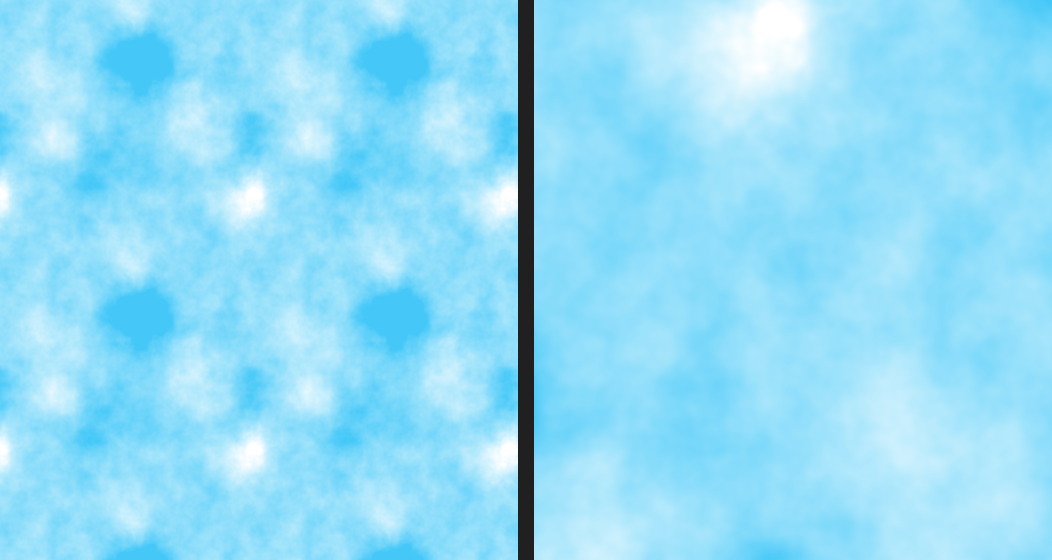
Left, the full canvas; right, a detail of the centre.
Write a Shadertoy shader that draws this texture.

```glsl
// Unit gradient for a lattice cell, wrapped so the noise tiles
vec2 latticeGradient(vec2 cell, float period) {
    cell = mod(cell, period);
    float angle = 6.2832 * fract(sin(dot(cell, vec2(127.1, 311.7)) + period) * 43758.55);
    return vec2(cos(angle), sin(angle));
}

float gradientNoise(vec2 p, float period) {
    p *= period;
    vec2 cell = floor(p), f = fract(p);
    vec2 u = f * f * f * (f * (f * 6.0 - 15.0) + 10.0);
    vec2 e = vec2(1, 0);
    float a = dot(latticeGradient(cell, period), f);
    float b = dot(latticeGradient(cell + e.xy, period), f - e.xy);
    float c = dot(latticeGradient(cell + e.yx, period), f - e.yx);
    float d = dot(latticeGradient(cell + e.xx, period), f - e.xx);
    return mix(mix(a, b, u.x), mix(c, d, u.x), u.y);
}

// Layered noise that repeats once per tile
float wisps(vec2 p, float period) {
    float sum = 0.0, amplitude = 1.0;
    for (int octave = 0; octave < 4; octave++) {
        sum += amplitude * gradientNoise(p, period);
        period *= 2.0;
        amplitude *= 0.6;
    }
    return sum;
}

// Soft elliptical spot, wrapped around the tile
float puff(vec2 p, vec2 center, vec2 radius) {
    vec2 d = p - center;
    d = (d - round(d)) / radius;
    return exp(-dot(d, d));
}

void mainImage(out vec4 fragColor, in vec2 fragCoord) {
    // Square tiles counted from the top left corner, y downwards
    vec2 p = vec2(fragCoord.x, iResolution.y - fragCoord.y) / iResolution.y * 2.194;

    // Ragged outlines
    vec2 q = p + 0.035 * vec2(wisps(p, 7.0), wisps(p + 0.37, 9.0));

    // Bright clouds
    float whiteness = 0.40 + 0.21 * wisps(p, 8.0);
    whiteness += 0.52 * puff(q, vec2(0.00, 0.765), vec2(0.075, 0.07));
    whiteness += 0.27 * puff(q, vec2(0.94, 0.81), vec2(0.15, 0.10));
    whiteness += 0.30 * puff(q, vec2(0.50, 0.00), vec2(0.085, 0.10));
    whiteness += 0.30 * puff(q, vec2(0.22, 0.50), vec2(0.12, 0.16));
    whiteness += 0.32 * puff(q, vec2(0.77, 0.46), vec2(0.10, 0.16));
    whiteness += 0.25 * puff(q, vec2(0.11, 0.24), vec2(0.10));

    // Gaps of open sky
    whiteness -= 0.75 * puff(q, vec2(0.56, 0.25), vec2(0.13, 0.12));
    whiteness -= 0.42 * puff(q, vec2(0.00, 0.53), vec2(0.085));
    whiteness -= 0.33 * puff(q, vec2(0.36, 0.69), vec2(0.08, 0.12));
    whiteness -= 0.22 * puff(q, vec2(0.50, 0.58), vec2(0.13, 0.10));
    whiteness -= 0.15 * puff(q, vec2(0.86, 0.27), vec2(0.09));
    whiteness -= 0.10 * puff(q, vec2(0.19, 0.74), vec2(0.10));
    whiteness -= 0.10 * puff(q, vec2(0.75, 0.85), vec2(0.10));

    vec3 sky = vec3(0.27, 0.785, 0.972);
    fragColor = vec4(mix(sky, vec3(1), clamp(whiteness, 0.0, 1.0)), 1.0);
}
```
